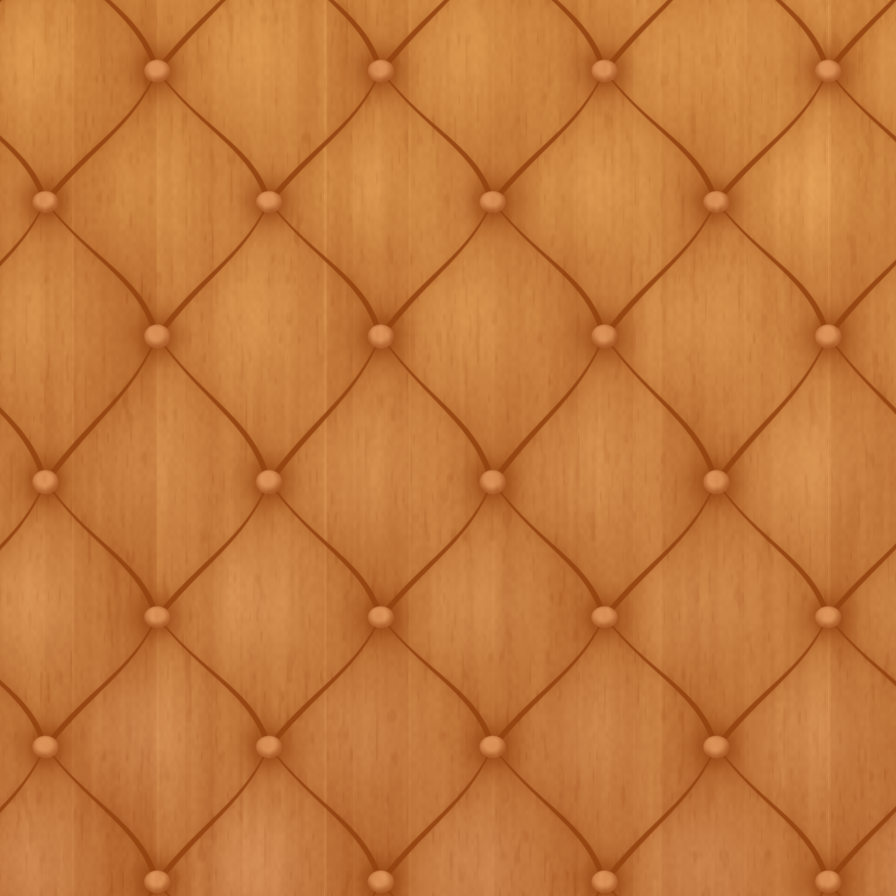
Give the GLSL for this pattern, as a Shadertoy shader.

```glsl
// Button-tufted panel: a staggered lattice of buttons joined by S-curved seams,
// laid over vertically grained planks. Seams are curves evaluated per lattice row;
// pillow highlights and shadows are Gaussians around lattice points.

const float PI = 3.14159265;
const vec2 FIRST_BUTTON = vec2(0.1755, 0.0807);  // from the top left
const vec2 PITCH = vec2(0.1248, 0.1508);         // half column step, row step
const vec2 BUTTON_RADIUS = vec2(0.0146, 0.0126);
const vec2 FALLING_BEND = vec2(0.085, 0.045);    // bulge, skew
const vec2 RISING_BEND = vec2(0.060, 0.030);
const vec2 SEAM_HALF_WIDTH = vec2(0.0010, 0.0031); // upper end, lower end
const float HALO_RADIUS = 0.025;
const float PLANK_WIDTH = 0.09375;
const float PLANK_START = 0.082;

const vec3 WOOD_DARK = vec3(0.68, 0.37, 0.14);
const vec3 WOOD_LIGHT = vec3(0.86, 0.59, 0.32);
const vec3 SEAM_COLOUR = vec3(0.58, 0.26, 0.06);
const vec3 BUTTON_EDGE = vec3(0.69, 0.38, 0.17);
const vec3 BUTTON_FACE = vec3(0.85, 0.56, 0.33);

float hash(vec2 p) {
    return fract(sin(dot(p, vec2(127.1, 311.7))) * 43758.5453);
}

float noise(vec2 p) {
    vec2 i = floor(p), f = fract(p);
    f = f * f * (3.0 - 2.0 * f);
    return mix(mix(hash(i), hash(i + vec2(1, 0)), f.x),
               mix(hash(i + vec2(0, 1)), hash(i + vec2(1, 1)), f.x), f.y);
}

// Lattice coordinates, with rows drifting slightly from even spacing
vec2 toLattice(vec2 pos) {
    vec2 p = (pos - FIRST_BUTTON) / PITCH;
    float a = p.y * PI / 3.0;
    p.y += 0.0065 + 0.038 * sin(a + 0.556) - 0.021 * sin(2.0 * a + 0.947);
    return p;
}

float wrapColumn(float x) { return mod(x + 1.0, 2.0) - 1.0; }

// Distance to a curve running from x = 0 to x = 1 as t goes from 0 to 1
float seamDistance(float x, float t, vec2 bend) {
    float curve = t + bend.x * sin(PI * t) - bend.y * sin(2.0 * PI * t);
    float slope = 1.0 + PI * (bend.x * cos(PI * t) - 2.0 * bend.y * cos(2.0 * PI * t));
    return abs(wrapColumn(x - curve)) * PITCH.x / length(vec2(1.0, slope * PITCH.x / PITCH.y));
}

// Brightness offset of the grained planks
float woodGrain(vec2 pos) {
    float plankX = (pos.x - PLANK_START) / PLANK_WIDTH;
    float plank = floor(plankX);
    float tone = 0.17 * (hash(vec2(plank, 3.0)) - 0.5);
    tone += 0.10 * (hash(vec2(floor(plankX * 3.0), 8.0)) - 0.5);
    tone += 0.16 * (noise(pos * vec2(55.0, 1.5)) - 0.5);
    tone += 0.13 * (noise(pos * vec2(190.0, 9.0)) - 0.5);
    tone += 0.12 * (noise(pos * vec2(260.0, 150.0)) - 0.5);
    // Short dark pores and pale plank joints
    tone -= 0.14 * smoothstep(0.72, 0.95, noise(pos * vec2(240.0, 45.0) + 17.0));
    float joint = abs(fract(plankX + 0.5) - 0.5) * PLANK_WIDTH;
    float jointTone = hash(vec2(floor(plankX + 0.5), 21.0)) - 0.25;
    return tone + 0.28 * jointTone * (1.0 - smoothstep(0.0006, 0.0024, joint));
}

void mainImage(out vec4 fragColor, in vec2 fragCoord) {
    float pixel = 1.0 / iResolution.y;
    vec2 pos = vec2(fragCoord.x, iResolution.y - fragCoord.y) * pixel;
    vec2 p = toLattice(pos);
    float row = floor(p.y), v = p.y - row;

    // Nearest button and pillow highlights from the rows above and below
    vec2 toButton = vec2(1.0);
    float pillow = 0.0;
    for (int k = 0; k < 2; k++) {
        float r = row + float(k), dy = v - float(k);
        vec2 d = vec2(wrapColumn(p.x - r), dy) * PITCH;
        if (dot(d, d) < dot(toButton, toButton)) toButton = d;
        float column = r + 1.0 + 2.0 * floor((p.x - r) * 0.5);
        vec2 c = vec2(p.x - column + 0.12, dy + 0.13);
        pillow += exp(-dot(c, c) / 0.24) * (0.8 + 0.4 * hash(vec2(column, r)));
    }

    // Seams: thin at the upper end, thick where they meet the lower button
    float x = p.x - row;
    float seam = min(seamDistance(x, v, FALLING_BEND),
                     seamDistance(x - 1.0, 1.0 - v, RISING_BEND));
    float halfWidth = mix(SEAM_HALF_WIDTH.x, SEAM_HALF_WIDTH.y, smoothstep(0.0, 0.9, v));

    // Wood with broad light from the upper right
    float shade = 0.45 + 0.36 * pillow + woodGrain(pos);
    shade += 0.28 * (0.5 - pos.y) + 0.10 * (pos.x - 0.5);
    shade -= 0.22 * exp(-seam / 0.010);
    vec3 colour = mix(WOOD_DARK, WOOD_LIGHT, clamp(shade, -0.2, 1.15));
    colour += vec3(-0.005, -0.005, 0.035) * (pos.y - 0.35) * (0.5 + pillow);

    // Button halo and seam lines
    float halo = exp(-dot(toButton, toButton) / (HALO_RADIUS * HALO_RADIUS));
    colour = mix(colour, SEAM_COLOUR, 0.85 * halo);
    float line = 1.0 - smoothstep(halfWidth - pixel, halfWidth + pixel, seam);
    colour = mix(colour, SEAM_COLOUR, 0.88 * line);

    // Domed buttons lit from above
    vec2 e = toButton / BUTTON_RADIUS;
    float dome = 1.0 - smoothstep(0.45, 1.15, length(e + vec2(0.08, 0.22)));
    vec3 face = mix(BUTTON_EDGE, BUTTON_FACE, dome);
    face += 0.04 * (noise(pos * vec2(240.0, 90.0)) - 0.5);
    float edge = pixel / BUTTON_RADIUS.y;
    colour = mix(colour, face, 1.0 - smoothstep(1.0 - edge, 1.0 + edge, length(e)));

    fragColor = vec4(clamp(colour, 0.0, 1.0), 1.0);
}
```
